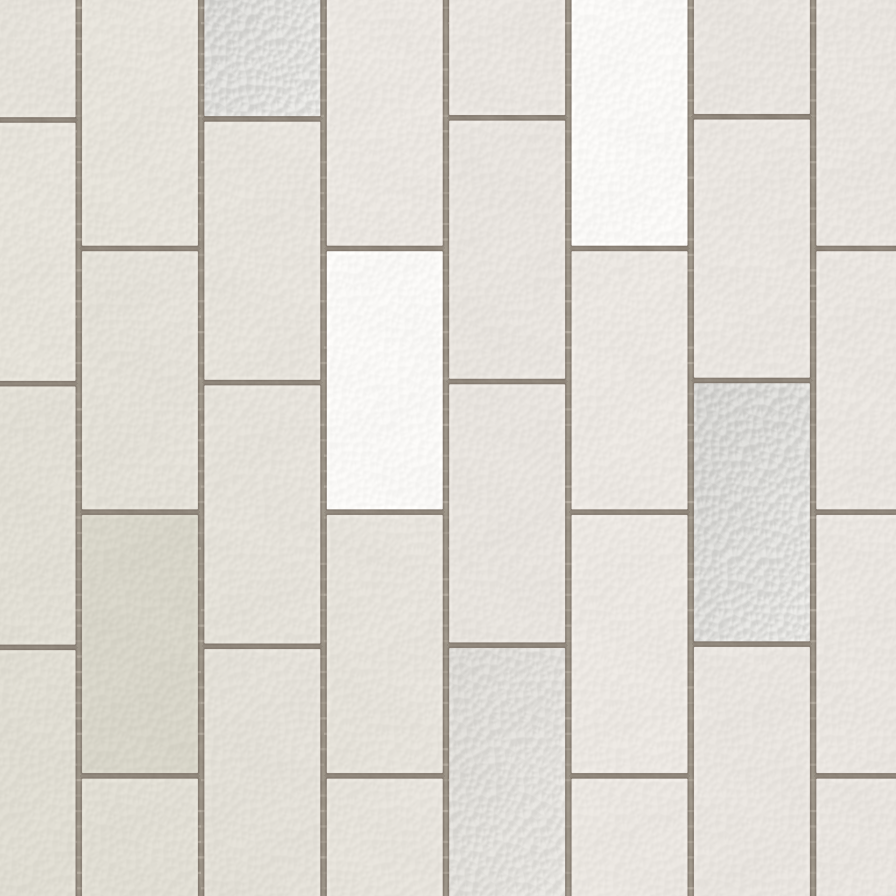
Write a Shadertoy shader that draws this pattern.

```glsl
// Upright pale stone tiles in half-offset columns, with dark recessed joints.
// Each tile is a box distance; cellular relief gives the grain, and a lattice
// rule on the tile index picks the white, silver and olive accent tiles.

const vec2 PITCH = vec2(0.1366, 0.2943);
const vec2 HALF_JOINT = vec2(0.0036, 0.0031);
const float FIRST_JOINT_X = 0.0879;
const float EVEN_JOINT_Y = 0.5742;
const float ODD_JOINT_Y = 0.4284;

const vec3 STONE_COOL = vec3(0.912, 0.896, 0.876);
const vec3 STONE_WARM = vec3(0.880, 0.869, 0.828);
const vec3 WHITE = vec3(0.972, 0.968, 0.960);
const vec3 SILVER = vec3(0.855, 0.853, 0.842);
const vec3 OLIVE = vec3(0.842, 0.832, 0.784);
const vec3 GROUT_LIGHT = vec3(0.62, 0.59, 0.54);
const vec3 GROUT_DARK = vec3(0.51, 0.47, 0.43);

vec2 hash2(vec2 p) {
    vec3 q = fract(p.xyx * vec3(0.1031, 0.1030, 0.0973));
    q += dot(q, q.yzx + 33.33);
    return fract((q.xx + q.yz) * q.zy);
}

// Distance to the nearest scattered point
float cellular(vec2 p) {
    vec2 cell = floor(p), f = p - cell;
    float nearest = 2.0;
    for (int y = -1; y <= 1; y++)
    for (int x = -1; x <= 1; x++) {
        vec2 o = vec2(x, y);
        vec2 d = o + hash2(cell + o) - f;
        nearest = min(nearest, dot(d, d));
    }
    return sqrt(nearest);
}

// Slope of the cellular surface towards light from the upper left
float relief(vec2 p) {
    return cellular(p + vec2(0.22, -0.28)) - cellular(p);
}

// Broad cloudiness from layered sines
float mottle(vec2 p) {
    float sum = 0.0, amp = 0.5;
    for (int i = 0; i < 4; i++) {
        sum += amp * sin(p.x + 1.7 * sin(p.y)) * sin(p.y + 1.3);
        p = mat2(1.6, 1.2, -1.2, 1.6) * p + 2.1;
        amp *= 0.55;
    }
    return sum;
}

float boxDistance(vec2 p, vec2 halfSize, float radius) {
    vec2 q = abs(p) - halfSize + radius;
    return length(max(q, 0.0)) + min(max(q.x, q.y), 0.0) - radius;
}

// Tile index in xy, position from the tile centre in zw
vec4 tileAt(vec2 p) {
    float u = (p.x - FIRST_JOINT_X) / PITCH.x + 1.0;
    float column = floor(u);
    float odd = mod(column, 2.0);
    float jointY = mix(EVEN_JOINT_Y + 0.0006 * (column - 4.0), ODD_JOINT_Y, odd);
    float v = (p.y - jointY) / PITCH.y;
    return vec4(column, floor(v), (fract(vec2(u, v)) - 0.5) * PITCH);
}

vec3 tileColor(vec2 p, vec2 id, vec2 local) {
    vec2 rnd = hash2(id + 17.0);
    float warmth = smoothstep(0.85, 0.0, p.x + 0.35 * p.y + 0.2 * (rnd.x - 0.5));
    vec3 color = mix(STONE_COOL, STONE_WARM, warmth) + 0.014 * (rnd.y - 0.5);

    // Accents follow knight-step diagonals and skip the cut outer columns
    float diagonal = mod(id.x - 2.0 * id.y, 8.0);
    float inner = step(0.5, id.x) * step(id.x, 6.5);
    float bright = inner * (1.0 - step(0.5, abs(diagonal - 3.0)));
    float silver = inner * (1.0 - step(0.5, min(diagonal, 8.0 - diagonal)));
    silver *= id.y < -1.5 ? 0.6 : 1.0;
    color = mix(color, id.x < 2.0 ? OLIVE : WHITE, bright);
    color = mix(color, SILVER, silver);

    // Metallic sheen, cloudiness and fine leathery grain
    color += silver * 0.035 * (local.x / PITCH.x - local.y / PITCH.y);
    color += 0.008 * mottle(p * 38.0 + rnd * 9.0);
    float grain = relief(p * vec2(125.0, 112.0) + rnd * 40.0);
    return color + grain * mix(0.045, 0.13, silver);
}

vec3 groutColor(vec2 p, vec2 local, float d) {
    vec2 gap = abs(local) - 0.5 * PITCH + HALF_JOINT;
    float upright = step(gap.y, gap.x);
    float center = smoothstep(0.0, HALF_JOINT.y, d);
    vec3 color = mix(GROUT_DARK, GROUT_LIGHT, center * mix(0.55, 0.95, upright));
    color += 0.03 * mottle(p * 130.0);

    // Faint mesh threads cross the upright joints
    float thread = smoothstep(0.12, 0.03, abs(fract(p.y * 58.0) - 0.5));
    return color + 0.10 * thread * upright * hash2(floor(p * 58.0)).x;
}

void mainImage(out vec4 fragColor, in vec2 fragCoord) {
    vec2 p = fragCoord / iResolution.y;
    float pixel = 1.0 / iResolution.y;
    vec4 tile = tileAt(p);
    float d = boxDistance(tile.zw, 0.5 * PITCH - HALF_JOINT, 0.0012);

    vec3 face = tileColor(p, tile.xy, tile.zw);
    face += 0.018 * smoothstep(-0.005, -0.002, d);
    vec3 joint = groutColor(p, tile.zw, d);
    float cover = smoothstep(-0.7 * pixel, 0.7 * pixel, d);
    fragColor = vec4(clamp(mix(face, joint, cover), 0.0, 1.0), 1.0);
}
```
